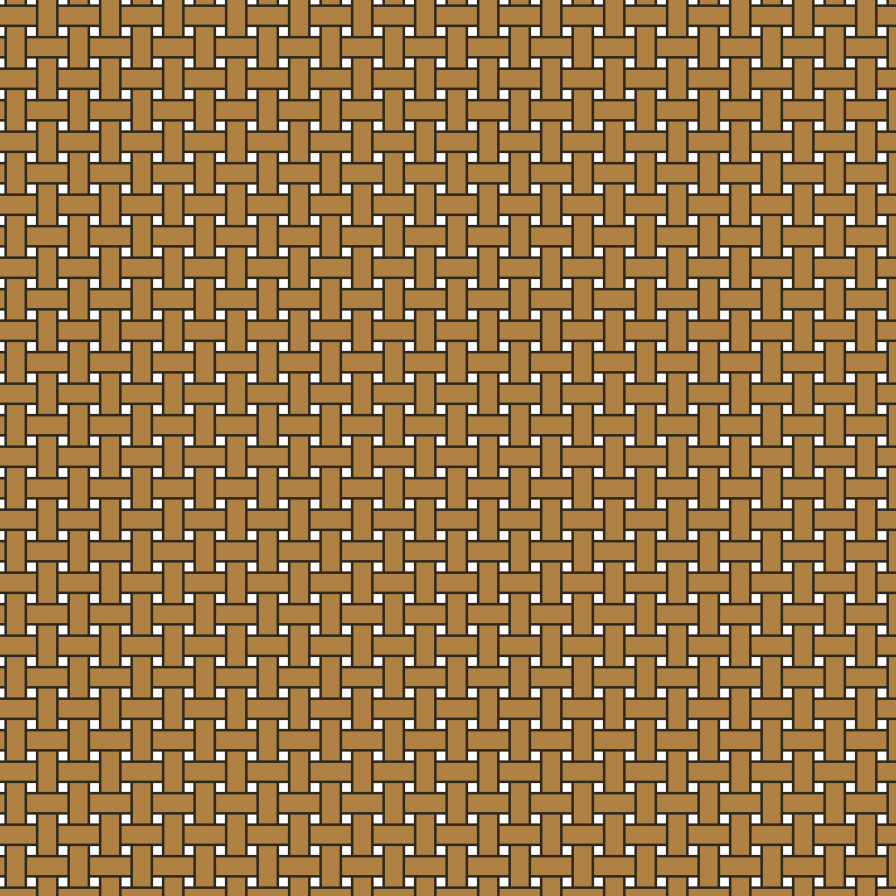
A WebGL 1 fragment shader for this pattern:

```glsl
precision highp float;
// Plain basket weave: outlined tan strips crossing over and under, with small white gaps.

#define CELLS 28.4444          // strip pitches along the canvas height
#define OFFSET vec2(0.0, 0.0)  // weave shift from the top left, in cells
#define HALF_STRIP 0.361       // half strip width including its outline, in cells
#define OUTLINE 0.081          // outline width, in cells
#define STRIP_COLOR vec3(0.685, 0.505, 0.262)
#define LINE_COLOR vec3(0.185, 0.160, 0.115)
#define GAP_COLOR vec3(1.0)

uniform vec2 u_resolution;

// Share of a pixel lying within halfWidth of a strip's axis
float coverage(float axisDistance, float halfWidth, float pixel) {
  return clamp((halfWidth - axisDistance) / pixel + 0.5, 0.0, 1.0);
}

// Lay one outlined strip over the colour below it
vec3 layStrip(vec3 below, float axisDistance, float pixel) {
  float body = coverage(axisDistance, HALF_STRIP, pixel);
  float fill = coverage(axisDistance, HALF_STRIP - OUTLINE, pixel);
  return mix(mix(below, LINE_COLOR, body), STRIP_COLOR, fill);
}

void main() {
  // Cells are counted from the top left corner
  vec2 fromTop = vec2(gl_FragCoord.x, u_resolution.y - gl_FragCoord.y);
  float pixel = CELLS / u_resolution.y;
  vec2 p = fromTop * pixel - OFFSET;
  vec2 cell = floor(p);
  vec2 toAxis = abs(p - cell - 0.5);

  // Horizontal strips pass on top in every other cell
  bool horizontalOver = mod(cell.x + cell.y, 2.0) < 0.5;
  float over = horizontalOver ? toAxis.y : toAxis.x;
  float under = horizontalOver ? toAxis.x : toAxis.y;

  vec3 color = layStrip(GAP_COLOR, under, pixel);
  color = layStrip(color, over, pixel);
  gl_FragColor = vec4(color, 1.0);
}
```
